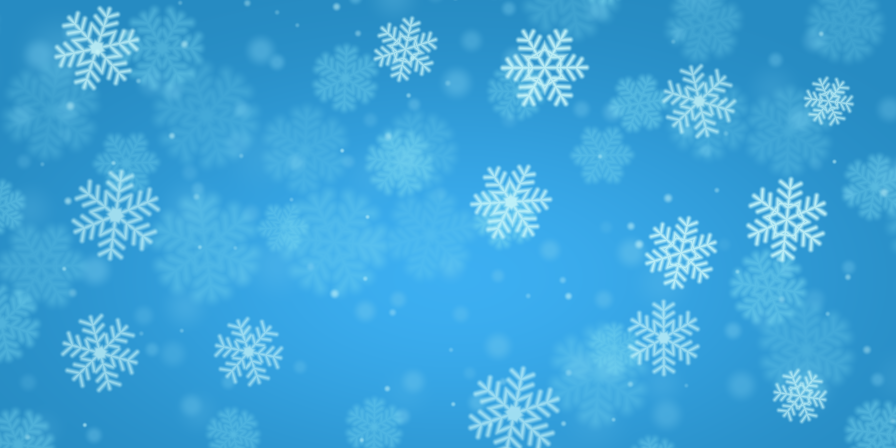
Reproduce this background procedurally as a Shadertoy shader.

```glsl
// Winter backdrop: crisp and out-of-focus snowflakes over a glowing blue field.
// Jittered cells scatter six-fold folded segment distances and soft round
// spots, layered from far haze to near flakes.

const vec3 GLOW_BLUE  = vec3(0.235, 0.685, 0.945);
const vec3 EDGE_BLUE  = vec3(0.150, 0.545, 0.760);
const vec3 HAZE_TINT  = vec3(0.470, 0.800, 0.930);
const vec3 FAR_TINT   = vec3(0.480, 0.850, 0.940);
const vec3 NEAR_TINT  = vec3(0.800, 0.970, 0.980);
const vec2 GLOW_CENTRE = vec2(0.51, 0.38);   // fraction of the canvas
const float GLOW_REACH = 0.66;
const float NEAR_CELL = 0.333;               // lengths in canvas heights
const float FAR_CELL  = 0.280;
const float NEAR_BLUR = 0.0055;
const float FAR_BLUR  = 0.018;
const float SECTOR = 1.0471976;              // a sixth of a turn

vec3 hash3(vec2 p) {
    vec3 q = fract(p.xyx * vec3(0.1031, 0.1030, 0.0973));
    q += dot(q, q.yxz + 33.33);
    return fract((q.xxy + q.yzz) * q.zyx);
}

float segmentDist(vec2 p, vec2 a, vec2 b) {
    vec2 pa = p - a, ba = b - a;
    return length(pa - ba * clamp(dot(pa, ba) / dot(ba, ba), 0.0, 1.0));
}

// Distance to the skeleton of a unit flake; kind picks its branching.
float flakeDist(vec2 p, vec3 kind) {
    float a = mod(atan(p.y, p.x) + 0.5 * SECTOR, SECTOR) - 0.5 * SECTOR;
    vec2 q = length(p) * vec2(cos(a), abs(sin(a)));
    float d = segmentDist(q, vec2(0.0), vec2(1.0, 0.0));
    vec2 slant = vec2(0.54, 0.84);
    for (int i = 0; i < 3; i++) {
        float t = float(i);
        vec2 root = vec2(0.27 + 0.235 * t + 0.06 * kind.x, 0.0);
        float reach = mix(0.24 + 0.07 * t, 0.40 - 0.08 * t, kind.y);
        d = min(d, segmentDist(q, root, root + slant * reach));
    }
    // Some flakes carry a hexagonal ring, others a solid core.
    float ring = abs(q.x - 0.38);
    float core = q.x - 0.13;
    return min(d, kind.z > 0.6 ? ring : core);
}

// Coverage of scattered flakes; sizes spans their radii.
float flakeLayer(vec2 p, float cell, float seed, float density,
                 vec2 sizes, float stroke, float blur) {
    vec2 home = floor(p / cell);
    float cover = 0.0;
    for (int y = -1; y <= 1; y++)
    for (int x = -1; x <= 1; x++) {
        vec2 id = home + vec2(x, y);
        vec3 place = hash3(id + seed);
        vec3 kind = hash3(id + seed + 57.0);
        if (kind.x > density) continue;
        vec2 centre = (id + 0.5 + 0.6 * (place.xy - 0.5)) * cell;
        float radius = mix(sizes.x, sizes.y, place.z);
        float turn = kind.y * SECTOR;
        vec2 q = mat2(cos(turn), sin(turn), -sin(turn), cos(turn)) * (p - centre);
        float d = (flakeDist(q / radius, kind) - stroke) * radius;
        cover = max(cover, smoothstep(blur, -blur, d) * mix(0.7, 1.0, kind.z));
    }
    return cover;
}

// Coverage of round spots; soft is the blurred share of the radius.
float spotLayer(vec2 p, float cell, float seed, float density,
                vec2 sizes, float soft) {
    vec2 home = floor(p / cell);
    float cover = 0.0;
    for (int y = -1; y <= 1; y++)
    for (int x = -1; x <= 1; x++) {
        vec2 id = home + vec2(x, y);
        vec3 place = hash3(id + seed);
        vec3 kind = hash3(id + seed + 91.0);
        if (kind.x > density) continue;
        vec2 centre = (id + 0.5 + 0.8 * (place.xy - 0.5)) * cell;
        float radius = mix(sizes.x, sizes.y, place.z * place.z);
        float d = length(p - centre) / radius;
        float spot = 1.0 - smoothstep(1.0 - soft, 1.0, d);
        cover += (1.0 - cover) * spot * mix(0.35, 1.0, kind.y);
    }
    return cover;
}

void mainImage(out vec4 fragColor, in vec2 fragCoord) {
    vec2 uv = fragCoord / iResolution.xy;
    vec2 p = fragCoord / iResolution.y;
    float pixel = 1.0 / iResolution.y;

    // Radial glow
    float away = length((uv - GLOW_CENTRE) * vec2(1.0, 0.95));
    vec3 col = mix(GLOW_BLUE, EDGE_BLUE, smoothstep(0.0, GLOW_REACH, away));

    // Far haze and out-of-focus spots
    col = mix(col, HAZE_TINT, 0.28 * spotLayer(p, 0.24, 11.0, 0.6, vec2(0.06, 0.12), 1.0));
    col = mix(col, HAZE_TINT, 0.45 * spotLayer(p, 0.12, 23.0, 0.6, vec2(0.02, 0.05), 0.8));

    // Blurred flakes, each depth a little sharper
    col = mix(col, FAR_TINT, 0.42 * flakeLayer(p, FAR_CELL, 37.0, 0.6,
              vec2(0.07, 0.11), 0.10, FAR_BLUR));
    col = mix(col, FAR_TINT, 0.62 * flakeLayer(p + 0.13, FAR_CELL, 143.0, 0.55,
              vec2(0.05, 0.085), 0.09, 0.6 * FAR_BLUR));

    // Small bright specks
    col = mix(col, NEAR_TINT, 0.60 * spotLayer(p, 0.12, 71.0, 0.55, vec2(0.007, 0.015), 0.9));

    // Crisp flakes
    col = mix(col, NEAR_TINT, flakeLayer(p, NEAR_CELL, 205.0, 0.88,
              vec2(0.052, 0.104), 0.045, max(NEAR_BLUR, pixel)));

    fragColor = vec4(col, 1.0);
}
```
